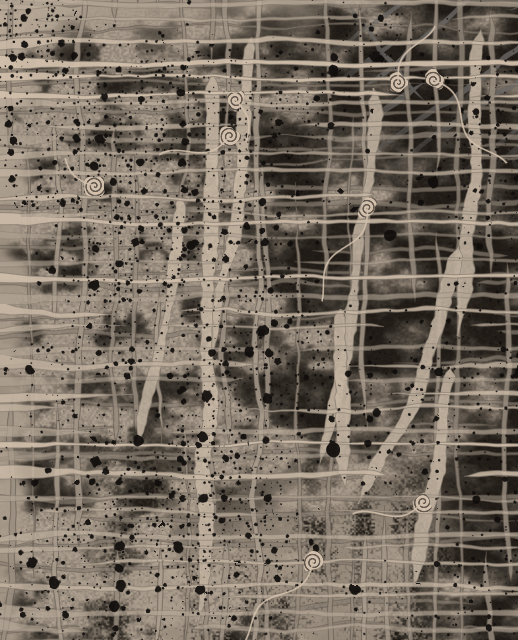
This pattern is drawn by a Shadertoy shader. Its source:

```glsl
// Weathered abstract grid: pale paint runs cross a dark mottled ground.
// Jittered line fields make the grid, tapered curves the broad drips,
// hashed cells the black splatter, and a loop the raised curls and threads.
const vec3 BLACK = vec3(0.06, 0.05, 0.045);
const vec3 DARK = vec3(0.13, 0.11, 0.09);
const vec3 BROWN = vec3(0.25, 0.23, 0.20);
const vec3 UMBER = vec3(0.39, 0.35, 0.31);
const vec3 GREY = vec3(0.53, 0.49, 0.44);
const vec3 STONE = vec3(0.67, 0.62, 0.56);
const vec3 CREAM = vec3(0.82, 0.75, 0.67);
const float ROWS = 38.0;
const float COLUMNS = 27.0;
const float ROW_HALF = 0.003;
const float COLUMN_HALF = 0.0035;
const float DRIP_HALF = 0.0095;
const float SPLATTER = 0.42;
const int DRIP_COUNT = 8;
// Broad drips: top x, bottom x, top y, bottom y
const vec4 DRIPS[DRIP_COUNT] = vec4[DRIP_COUNT](
    vec4(0.40, 0.315, 0.95, 0.36), vec4(0.335, 0.31, 0.9, 0.0),
    vec4(0.28, 0.215, 0.70, 0.29), vec4(0.583, 0.50, 0.87, 0.24),
    vec4(0.752, 0.71, 0.96, 0.46), vec4(0.72, 0.553, 0.62, 0.2),
    vec4(0.70, 0.645, 0.43, 0.08), vec4(0.527, 0.537, 0.52, 0.23));

float hash(vec2 p) { return fract(sin(dot(p, vec2(127.1, 311.7))) * 43758.5); }

float noise(vec2 p) {
    vec2 i = floor(p), f = fract(p), e = vec2(0, 1);
    f = f * f * (3.0 - 2.0 * f);
    return mix(mix(hash(i), hash(i + e.yx), f.x),
               mix(hash(i + e.xy), hash(i + e.yy), f.x), f.y);
}

float fbm(vec2 p) {
    float sum = 0.0, amp = 0.53;
    for (int i = 0; i < 4; i++) { sum += amp * noise(p); p = p * 2.1 + 17.3; amp *= 0.5; }
    return sum;
}

float ink(float d) { float aa = 0.8 / iResolution.y; return 1.0 - smoothstep(-aa, aa, d); }

// Paint with a thin rim around its body
vec3 paint(vec3 col, float d, vec3 rim, vec3 body, float opacity) {
    return mix(col, mix(rim, body, ink(d + 0.0013)), ink(d) * opacity);
}

// Uneven lines along x: signed distance and tone of the nearest
vec2 lineField(vec2 p, float count, float halfWidth, float gaps, float seed) {
    vec2 best = vec2(1, 0);
    for (int k = -1; k <= 1; k++) {
        float id = floor(p.y * count) + float(k), s = id * 7.31 + seed;
        float centre = id + 0.5 + 0.75 * (hash(vec2(s, 1)) - 0.5)
            + 0.45 * (noise(vec2(p.x * 9.0, s)) - 0.5) + 0.12 * noise(vec2(p.x * 45.0, s));
        float w = halfWidth * (0.45 + 0.75 * hash(vec2(s, 2)) + 0.6 * noise(vec2(p.x * 24.0, s)));
        w *= smoothstep(gaps - 0.06, gaps + 0.06, noise(vec2(p.x * 4.5 + 3.0, s + 0.5)));
        float d = abs(p.y * count - centre) / count - w + (w < 0.0004 ? 0.01 : 0.0);
        if (d < best.x) best = vec2(d, hash(vec2(s, 3)));
    }
    return best;
}

float dripDistance(vec2 p, vec4 drip, float id) {
    float t = (drip.z - p.y) / (drip.z - drip.w), c = clamp(t, 0.0, 1.0);
    float x = mix(drip.x, drip.y, c * (0.5 + 0.5 * c)) + 0.018 * (noise(vec2(p.y * 11.0, id)) - 0.5);
    float w = DRIP_HALF * (0.45 + 0.5 * hash(vec2(id, 4)) + 0.7 * noise(vec2(p.y * 16.0, id + 9.0)));
    w *= smoothstep(0.0, 0.06, t) * (1.0 - smoothstep(0.85, 1.0, t));
    return abs(p.x - x) - w + 0.004 * (noise(p * 95.0) - 0.5) + (w < 0.001 ? 0.01 : 0.0);
}

// Ragged spots, at most one per cell
float spots(vec2 p, float scale, float density) {
    vec2 cell = floor(p * scale);
    float size = hash(cell + scale + 5.0);
    vec2 q = fract(p * scale) - 0.5 - 0.4 * (vec2(hash(cell + 1.7), hash(cell + 8.3)) - 0.5);
    float d = length(q) - (0.06 + 0.22 * size * size) * (0.75 + 0.5 * noise(p * scale * 7.0));
    return ink(d / scale) * step(hash(cell + scale), density);
}

void mainImage(out vec4 fragColor, in vec2 fragCoord) {
    vec2 p = fragCoord / iResolution.y;
    float aspect = iResolution.x / iResolution.y;
    float left = 1.0 - smoothstep(0.05, 0.7, p.x), cloud = fbm(p * 5.0), grain = noise(p * 330.0);

    // Mottled ground, brighter on the left
    float shade = fbm(p * vec2(17, 23)) + 0.22 * left - 0.05;
    vec3 col = mix(DARK, BROWN, smoothstep(0.3, 0.55, shade));
    col = mix(col, UMBER, smoothstep(0.5, 0.66, shade));
    col = mix(col, STONE, smoothstep(0.6, 0.78, shade + 0.08 * left) * 0.8);
    col *= 0.86 + 0.28 * grain;

    // Pale washes: grainy foot, top band, left margin
    float foot = 1.0 - smoothstep(0.1, 0.36, p.y + 0.28 * (cloud - 0.5));
    foot *= smoothstep(0.08, 0.2, p.x) * (1.0 - smoothstep(0.62, 0.74, p.x));
    foot *= smoothstep(0.25, 0.55, fbm(p * vec2(14, 4)) + 0.25 * (grain - 0.5));
    float band = smoothstep(0.9, 0.98, p.y + 0.12 * (cloud - 0.5)) * (1.0 - smoothstep(0.45, 0.53, p.x));
    float margin = 1.0 - smoothstep(0.012, 0.055, p.x + 0.035 * (noise(vec2(2, p.y * ROWS)) - 0.5));
    col = mix(col, mix(GREY, CREAM, 0.25 + 0.6 * cloud), max(max(foot, band) * 0.85, margin * 0.9));

    // Diagonal lattice in the upper right corner
    float corner = smoothstep(0.68, 0.88, p.y) * smoothstep(0.48, 0.62, p.x);
    vec2 slant = mat2(0.8, -0.6, 0.6, 0.8) * p;
    float lattice = min(lineField(slant, 22.0, 0.004, 0.35, 61.0).x, lineField(slant.yx, 16.0, 0.003, 0.4, 83.0).x);
    col = mix(col, vec3(0.42, 0.41, 0.4), ink(lattice) * corner * 0.8);

    // Upright runs, broad drips, crossing rows
    col = paint(col, lineField(p, 25.0, 0.0028, 0.4, 140.0).x, UMBER, GREY, 0.7);
    vec2 upright = lineField(p.yx, COLUMNS, COLUMN_HALF, 0.42, 31.0);
    col = paint(col, upright.x, UMBER, mix(GREY, STONE, upright.y), 0.85);
    vec3 dripTone = mix(STONE, CREAM, 0.7 * cloud + 0.3 * grain);
    for (int i = 0; i < DRIP_COUNT; i++)
        col = paint(col, dripDistance(p, DRIPS[i], float(i) * 3.7), GREY, dripTone, 0.93);
    float root = 0.004 * (1.0 - smoothstep(0.0, 0.15, p.x));
    vec2 row = lineField(p, ROWS, ROW_HALF + root, 0.27, 5.0);
    col = paint(col, row.x, GREY, mix(STONE, CREAM, row.y), 0.55 + 0.4 * row.y);

    // Black splatter, from rare blots to fine spray
    float spray = SPLATTER * (0.45 + 0.55 * left + 0.4 * foot) * smoothstep(0.25, 0.65, cloud);
    float black = spots(p, 9.0, 0.09);
    for (float i = 0.0; i < 4.0; i++) black = max(black, spots(p + i * 0.37, 30.0 * pow(1.6, i), spray));
    col = mix(col, BLACK, black * 0.93);

    // Raised curls and flung threads
    for (float id = 2.0; id < 10.0; id++) {
        vec2 q = p - vec2(aspect, 1) * (0.1 + 0.8 * vec2(hash(vec2(id, 11)), hash(vec2(id, 23))));
        float r = length(q), ridge = abs(fract(r * 150.0 - atan(q.y, q.x) / 6.2832) - 0.5);
        float edge = r - 0.009 - 0.011 * noise(q * 90.0 + id);
        col = mix(col, mix(UMBER, CREAM, smoothstep(0.08, 0.28, ridge)), ink(edge));
        float a = 6.2832 * hash(vec2(id, 37)), span = 0.03 + 0.06 * hash(vec2(id, 41));
        vec2 s = mat2(cos(a), -sin(a), sin(a), cos(a)) * q;
        float thread = max(abs(s.y - 0.012 * sin(s.x * 45.0)) - 0.0014, abs(s.x - span) - span);
        col = mix(col, CREAM, ink(thread) * 0.9);
    }
    fragColor = vec4(col, 1);
}
```
